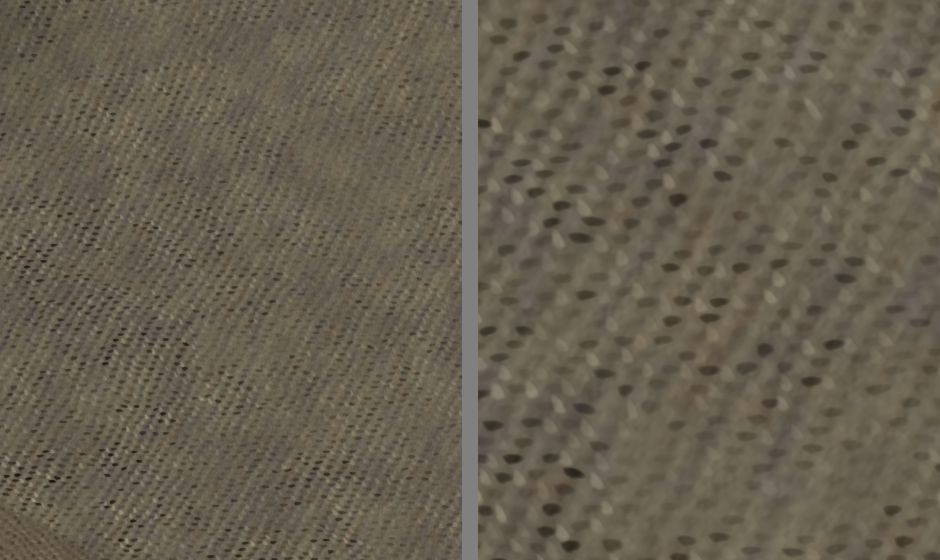
Left, the full canvas; right, a detail of the centre.
A Shadertoy shader for this texture:

```glsl
// Worn olive-brown twill: steep diagonal ribs built from small slanted stitches.
// A skewed cell grid gives each stitch a thread highlight and a dark gap;
// layered noise bends the ribs, fades the weave and mottles the dye.

const float TAU = 6.2831853;

float hash(vec2 p) {
    vec3 q = fract(vec3(p.xyx) * 0.1031);
    q += dot(q, q.yzx + 33.33);
    return fract((q.x + q.y) * q.z);
}

float noise(vec2 p) {
    vec2 i = floor(p), f = fract(p);
    f = f * f * (3.0 - 2.0 * f);
    return mix(mix(hash(i), hash(i + vec2(1, 0)), f.x),
               mix(hash(i + vec2(0, 1)), hash(i + vec2(1, 1)), f.x), f.y);
}

float fbm(vec2 p) {
    float sum = 0.0, gain = 0.5;
    for (int i = 0; i < 4; i++) {
        sum += gain * noise(p);
        p = mat2(1.6, 1.2, -1.2, 1.6) * p + 7.3;
        gain *= 0.5;
    }
    return sum / 0.9375;
}

// Slanted speck, shifted at random inside its cell and gone before the border.
float speck(vec2 g, vec2 radius, float slant, float seed) {
    vec2 cell = floor(g);
    vec2 jitter = vec2(hash(cell + seed), hash(cell + seed + 17.0)) - 0.5;
    vec2 d = fract(g) - 0.5 - jitter * vec2(0.22, 0.14);
    d.x += slant * d.y;
    d /= radius;
    float strength = hash(cell + seed + 31.0);
    return smoothstep(1.0, 0.1, dot(d, d)) * (0.15 + 1.15 * strength * strength);
}

// Signed brightness of the weave; x counts ribs, y counts stitches.
float weave(vec2 g) {
    float zigzag = abs(fract(g.y) - 0.5) - 0.25;
    g.x += 0.3 * zigzag;
    float rib = cos(TAU * (g.x - 0.5));
    float light = speck(g + vec2(0.12, 0.0), vec2(0.3, 0.42), 0.3, 40.0);
    float dark = speck(g + vec2(0.5, 0.35), vec2(0.3, 0.42), -0.25, 9.0);
    return 0.019 * rib + 0.085 * light - 0.13 * dark;
}

void mainImage(out vec4 fragColor, in vec2 fragCoord) {
    vec2 uv = fragCoord / iResolution.y;
    float side = uv.x * iResolution.y / iResolution.x;

    // Folded strip in the lower left corner, with ribs leaning the other way
    float foldEdge = 0.1 - 0.58 * uv.x - uv.y + 0.012 * (noise(uv * 30.0) - 0.5);
    float fold = smoothstep(-0.006, 0.006, foldEdge);

    // Bending of the cloth, with small irregularities of the yarn
    vec2 bend = vec2(noise(uv * 5.0), noise(uv * 5.0 + 19.0)) - 0.5;
    vec2 kink = vec2(noise(uv * 34.0), noise(uv * 34.0 + 5.0)) - 0.5;
    vec2 p = uv + 0.02 * bend + 0.007 * kink;
    float q = p.x - 0.68 * p.y + 0.08 * p.y * p.y + 0.1 * p.x * p.y;
    vec2 ribs = vec2(q * (46.0 - 2.5 * q), (p.y + 0.55 * p.x) / 0.0135);
    vec2 foldRibs = vec2((p.x + 1.1 * p.y) / 0.021, (p.y - 0.3 * p.x) / 0.011);

    // The weave is crisp at lower left and rubbed smooth at upper right
    float rubbed = fbm(uv * 13.0 + 3.0);
    float crisp = mix(1.25, 0.6, smoothstep(0.15, 1.5, side + uv.y));
    crisp *= mix(1.25, 0.55, smoothstep(0.35, 0.7, rubbed));
    float relief = mix(weave(ribs) * crisp, weave(foldRibs) * 0.6, fold);

    // Dye: olive patches over grey-brown ones, streaked along the ribs
    vec2 along = vec2(uv.x - 0.58 * uv.y, uv.y + 0.5 * uv.x);
    float patches = fbm(uv * 13.0 + 11.0);
    float streaks = fbm(along * vec2(46.0, 17.0));
    float tone = smoothstep(0.2, 0.8, 0.5 * patches + 0.5 * streaks);
    vec3 color = mix(vec3(0.372, 0.340, 0.293), vec3(0.438, 0.410, 0.333), tone);

    // Stray violet and rust tints
    float tint = fbm(along * vec2(40.0, 28.0) + 60.0);
    color += vec3(-0.006, -0.010, 0.014) * smoothstep(0.56, 0.76, tint);
    color += vec3(0.014, 0.000, -0.008) * smoothstep(0.42, 0.24, tint);
    color = mix(color, vec3(0.395, 0.345, 0.275), 0.7 * fold);

    // Fibre grain, relief, edge shadow and overall shading
    float grain = noise(along * vec2(300.0, 190.0)) - 0.5;
    grain += 0.6 * (noise(uv * 140.0 + 70.0) - 0.5);
    color += relief * vec3(1.0, 0.97, 0.88) + 0.046 * grain;
    color -= 0.025 * exp(-abs(foldEdge) * 90.0);
    color *= 1.0 + 0.03 * (side - 0.5) + 0.02 * (uv.y - 0.5);
    color *= 1.0 - 0.13 * smoothstep(0.25, 0.0, length(uv - vec2(0.0, 0.98)));

    fragColor = vec4(clamp(color, 0.0, 1.0), 1.0);
}
```
